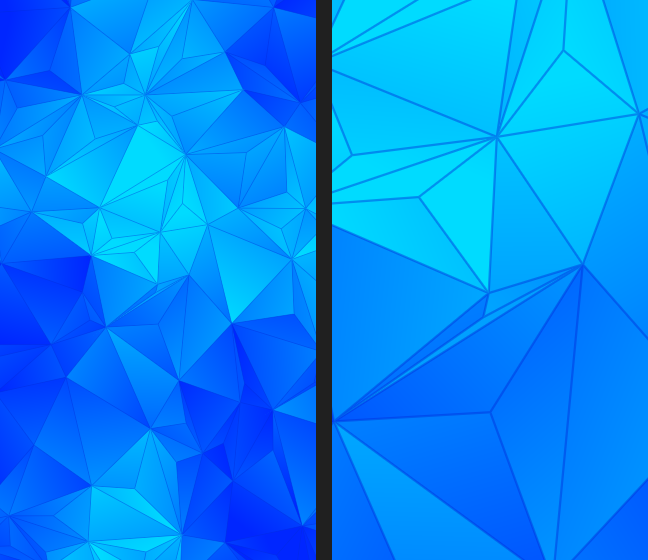
Left: the whole. Right: its middle third, enlarged.
Give the GLSL for this background, as a Shadertoy shader.

```glsl
// Low-poly backdrop: a rotated, jittered lattice is cut into triangles, some of
// them split again. Each facet takes one blue from a soft tone field, with a
// slight tilt of shade and a thin darker seam along its edges.

const float COLUMNS = 5.0;         // lattice cells across the canvas width
const float LATTICE_ANGLE = 0.46;  // hides the axes of the lattice
const float JITTER = 0.84;         // full range of vertex offset, in cells
const float SPLIT_SHARE = 0.42;    // share of triangles cut into three
const float TONE_SPREAD = 0.17;    // random tone range between facets
const float TILT = 0.16;           // shade change per cell inside a facet
const float TONE_RADIUS = 0.19;    // softness of the tone field, canvas widths
const float SEAM_HALF_WIDTH = 0.0012;
const float SEAM_STRENGTH = 0.42;
const vec3 SEAM_COLOR = vec3(0.0, 0.16, 0.85);
const vec2 TONE_LIMITS = vec2(0.15, 0.86);

// Tone anchors: position in canvas widths, then the green level there
const int ANCHOR_COUNT = 15;
const vec3 ANCHORS[ANCHOR_COUNT] = vec3[ANCHOR_COUNT](
    vec3(0.42, 1.13, 0.87), vec3(0.48, 1.60, 0.71), vec3(0.86, 1.18, 0.63),
    vec3(0.98, 0.90, 0.76), vec3(0.46, 0.12, 0.75), vec3(0.98, 0.36, 0.52),
    vec3(0.10, 0.76, 0.18), vec3(0.76, 0.32, 0.15), vec3(0.85, 0.08, 0.17),
    vec3(0.02, 1.65, 0.24), vec3(0.95, 1.58, 0.29), vec3(0.88, 0.62, 0.25),
    vec3(0.06, 0.30, 0.34), vec3(0.47, 0.64, 0.50), vec3(0.08, 1.24, 0.56));

float hash(vec2 p) {
    return fract(sin(dot(p, vec2(127.1, 311.7))) * 43758.5);
}

vec2 hash2(vec2 p) {
    return vec2(hash(p), hash(p + 37.3));
}

float cross2(vec2 a, vec2 b) {
    return a.x * b.y - a.y * b.x;
}

mat2 rotation(float angle) {
    float c = cos(angle), s = sin(angle);
    return mat2(c, s, -s, c);
}

vec2 latticeVertex(vec2 id) {
    return id + (hash2(id) - 0.5) * JITTER;
}

// Normalised blend of the anchors
float toneField(vec2 p) {
    vec2 sum = vec2(0.0);
    for (int i = 0; i < ANCHOR_COUNT; i++) {
        vec2 offset = (p - ANCHORS[i].xy) / TONE_RADIUS;
        float weight = exp(-dot(offset, offset)) + 1e-5;
        sum += weight * vec2(ANCHORS[i].z, 1.0);
    }
    return sum.x / sum.y;
}

// Signed distance to the line a-b, positive on its left
float edgeDistance(vec2 p, vec2 a, vec2 b) {
    return cross2(b - a, p - a) / length(b - a);
}

// Adds one counter-clockwise facet to sum = (tone, seam, coverage)
void addFacet(vec2 p, vec2 a, vec2 b, vec2 c, vec2 seed, float pixel, inout vec3 sum) {
    float d = min(edgeDistance(p, a, b), min(edgeDistance(p, b, c), edgeDistance(p, c, a)));
    float coverage = clamp(d / pixel + 0.5, 0.0, 1.0);
    if (coverage <= 0.0) return;

    vec2 center = (a + b + c) / 3.0;
    float angle = 6.2832 * hash(seed + 5.1);
    float tone = toneField(rotation(-LATTICE_ANGLE) * center / COLUMNS);
    tone += (hash(seed + 2.7) - 0.5) * TONE_SPREAD;
    tone += TILT * dot(p - center, vec2(cos(angle), sin(angle)));
    float seam = clamp((SEAM_HALF_WIDTH * COLUMNS - abs(d)) / pixel + 0.5, 0.0, 1.0);
    sum += coverage * vec3(clamp(tone, TONE_LIMITS.x, TONE_LIMITS.y), seam, 1.0);
}

// Draws a triangle whole, or as three facets around an inner point
void addTriangle(vec2 p, vec2 a, vec2 b, vec2 c, vec2 seed, float pixel, inout vec3 sum) {
    if (hash(seed + 9.4) > SPLIT_SHARE) {
        addFacet(p, a, b, c, seed, pixel, sum);
        return;
    }
    vec3 share = 0.25 + vec3(hash2(seed + 1.3), hash(seed + 6.2));
    share /= share.x + share.y + share.z;
    vec2 inner = share.x * a + share.y * b + share.z * c;
    addFacet(p, a, b, inner, seed + 0.11, pixel, sum);
    addFacet(p, b, c, inner, seed + 0.23, pixel, sum);
    addFacet(p, c, a, inner, seed + 0.37, pixel, sum);
}

void mainImage(out vec4 fragColor, in vec2 fragCoord) {
    float pixel = COLUMNS / iResolution.x;
    vec2 p = rotation(LATTICE_ANGLE) * fragCoord * pixel;
    vec3 sum = vec3(0.0);

    for (int y = -1; y <= 1; y++)
    for (int x = -1; x <= 1; x++) {
        vec2 id = floor(p) + vec2(x, y);
        vec2 a = latticeVertex(id), b = latticeVertex(id + vec2(1, 0));
        vec2 c = latticeVertex(id + 1.0), d = latticeVertex(id + vec2(0, 1));

        // Cut along the shorter diagonal that stays inside the cell
        bool acInside = cross2(b - a, c - a) > 0.0 && cross2(c - a, d - a) > 0.0;
        bool bdInside = cross2(b - a, d - a) > 0.0 && cross2(c - b, d - b) > 0.0;
        bool cutAC = acInside && (!bdInside || distance(a, c) < distance(b, d));
        addTriangle(p, a, b, cutAC ? c : d, id + 0.5, pixel, sum);
        addTriangle(p, cutAC ? a : b, c, d, id + 0.7, pixel, sum);
    }

    sum /= max(sum.z, 1e-4);
    vec3 color = mix(vec3(0.0, sum.x, 1.0), SEAM_COLOR, SEAM_STRENGTH * sum.y);
    fragColor = vec4(color, 1.0);
}
```
